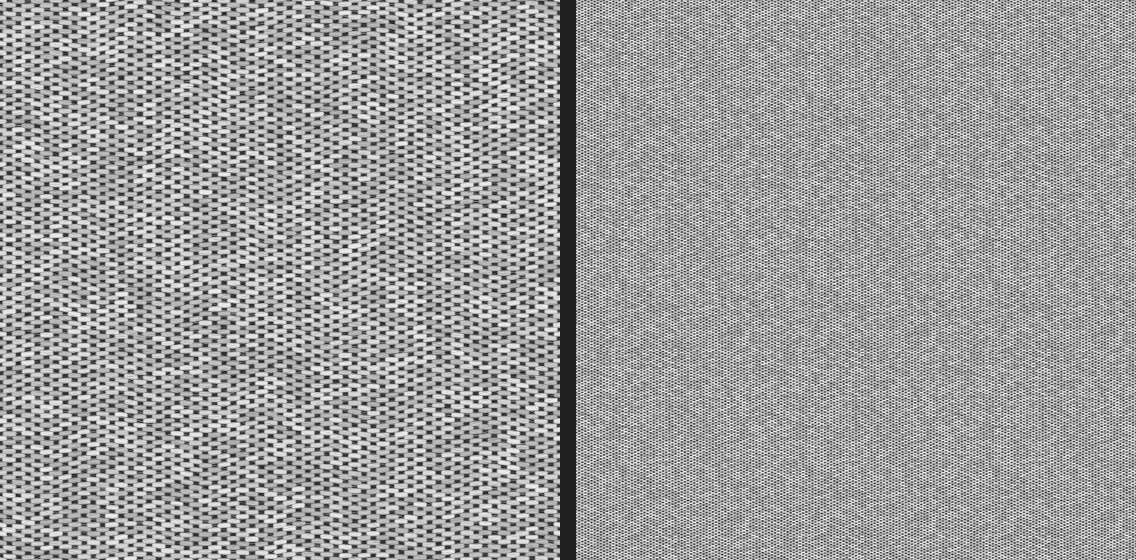
Left: one tile. Right: repeated 3 by 3.
Give the GLSL for this texture, as a WebGL 1 fragment shader.

```glsl
precision highp float;
// Grey woven cloth: staggered rounded stitches over dark gaps, with loose hairs.

#define REPEATS vec2(30.0, 64.0)    // stitches across and down, per lattice
#define HALF_SIZE vec2(0.79, 0.325) // stitch half size, in row heights
#define CORNER 0.25
#define JITTER 0.045
#define GAP_TONE 0.20
#define DULL_TONE 0.70
#define BRIGHT_TONE 0.92
#define EDGE_SHADE 0.66
#define HAIR_ROWS 96.0
#define HAIR_WIDTH 0.00055

uniform vec2 u_resolution;

const float TAU = 6.2831853;

float hash(vec2 p) {
  vec3 q = fract(vec3(p.xyx) * 0.1031);
  q += dot(q, q.yzx + 33.33);
  return fract((q.x + q.y) * q.z);
}

float roundedBox(vec2 p, vec2 halfSize, float radius) {
  vec2 q = abs(p) - halfSize + radius;
  return length(max(q, 0.0)) + min(max(q.x, q.y), 0.0) - radius;
}

// Returns signed distance in row heights and the yarn tone.
vec2 stitch(vec2 p, float lattice) {
  p += 0.5 * lattice;
  vec2 id = mod(floor(p), REPEATS) + 71.0 * lattice;
  vec2 local = (fract(p) - 0.5) * vec2(REPEATS.y / REPEATS.x, 1.0);
  vec2 shift = vec2(hash(id + 3.7), hash(id + 19.3)) - 0.5;
  vec2 size = HALF_SIZE + JITTER * (hash(id + 41.9) - 0.5);
  local.y += 0.025 * sin(local.x * 3.0 + TAU * hash(id + 8.1));
  float d = roundedBox(local - 2.0 * JITTER * shift, size, CORNER);
  float tone = mix(DULL_TONE, BRIGHT_TONE, hash(id + 57.1));
  return vec2(d, tone);
}

// Fine, nearly horizontal yarn grain made of wrapped layered sines.
float grain(vec2 uv) {
  float bend = sin(TAU * (uv.x * 37.0 + uv.y * 29.0))
             + sin(TAU * (uv.x * 61.0 - uv.y * 43.0));
  return 0.5 * sin(TAU * (uv.y * 211.0 + uv.x * 47.0) + 1.6 * bend)
       + 0.5 * sin(TAU * (uv.y * 157.0 - uv.x * 83.0) - 1.9 * bend);
}

// One wandering hair per strip, fading in and out along its length.
float hairs(vec2 uv, float seed, float pixel) {
  float y = uv.y * HAIR_ROWS + seed * 0.37;
  float id = mod(floor(y), HAIR_ROWS);
  float phase = TAU * hash(vec2(id, seed));
  float waves = 9.0 + floor(9.0 * hash(vec2(id, seed + 5.0)));
  float path = 0.27 * sin(TAU * waves * uv.x + phase)
             + 0.12 * sin(TAU * (waves + 13.0) * uv.x - phase);
  float d = abs(fract(y) - 0.5 - path) / HAIR_ROWS;
  float patches = sin(TAU * 7.0 * uv.x + phase * 3.0)
                + sin(TAU * 17.0 * uv.x - phase * 5.0);
  float line = 1.0 - smoothstep(0.0, HAIR_WIDTH + 0.5 * pixel, d);
  return line * smoothstep(0.1, 1.1, patches);
}

void main() {
  vec2 uv = gl_FragCoord.xy / u_resolution;
  float pixel = 1.0 / u_resolution.y;

  // Slow drift of the rows.
  vec2 p = uv * REPEATS;
  p.y += 0.14 * sin(TAU * (3.0 * uv.x + uv.y))
       + 0.09 * sin(TAU * (7.0 * uv.x - 2.0 * uv.y));

  // The two staggered lattices; the higher yarn lies in front.
  vec2 a = stitch(p, 0.0);
  vec2 b = stitch(p, 1.0);
  vec2 front = a.x < b.x ? a : b;
  float soft = 0.6 * pixel * REPEATS.y;
  float cover = 1.0 - smoothstep(-soft, soft, front.x);

  // Rounded yarn, fibre grain and dark gaps.
  float fibre = grain(uv);
  float roundness = smoothstep(0.0, 0.20, -front.x);
  float yarn = front.y * mix(EDGE_SHADE, 1.0, roundness) + 0.025 * fibre;
  float gap = GAP_TONE + 0.07 * fibre;
  float tone = mix(gap, yarn, cover);

  // Loose hairs: pale ones on top, faint shadows between them.
  for (int i = 0; i < 3; i++) {
    float seed = float(i) + 1.0;
    tone = mix(tone, 0.84, 0.32 * hairs(uv, seed, pixel));
    tone *= 1.0 - 0.10 * hairs(uv, seed + 11.0, pixel);
  }
  gl_FragColor = vec4(vec3(clamp(tone, 0.0, 1.0)), 1.0);
}
```
